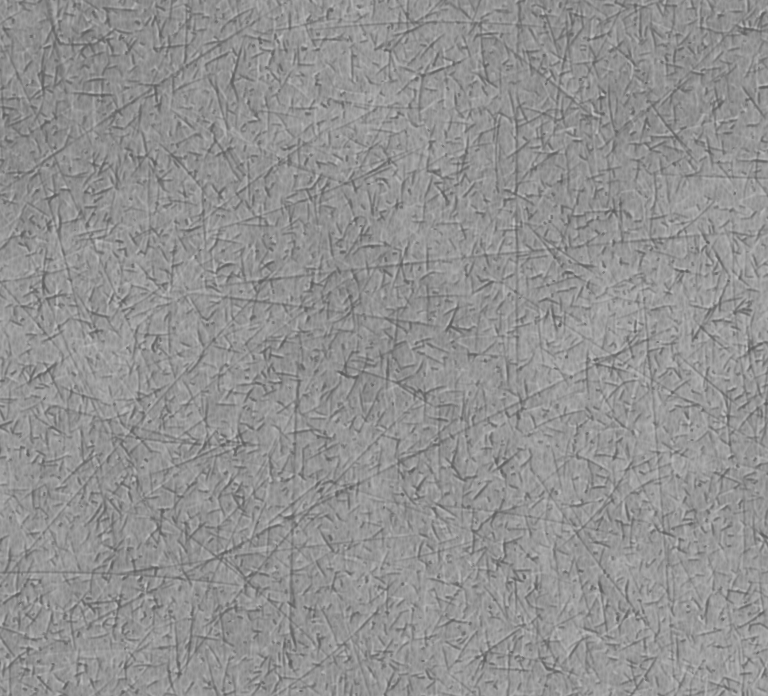
This texture is drawn by a Shadertoy shader. Its source:

```glsl
const float PI = 3.14159265;
const float METAL_GRAY = 0.597;
const float CONTRAST_LIMIT = 0.24;

vec4 hash4(vec2 p) {
    vec4 h = fract(p.xyxy * vec4(0.1031, 0.1030, 0.0973, 0.1099));
    h += dot(h, h.wzxy + 33.33);
    return fract((h.xxyz + h.yzzw) * h.zywx);
}

// Dark furrow with a bright burr along one side
float groove(float d, float width) {
    float w = max(width, 0.8 / iResolution.y);
    float furrow = d / w;
    float burr = furrow - 1.9;
    return 0.42 * exp(-burr * burr) - exp(-furrow * furrow);
}

// Slightly bent scratch centred on the origin, with tapered ends
float scratch(vec2 p, float angle, float halfLength, float bend, float width) {
    vec2 dir = vec2(cos(angle), sin(angle));
    vec2 q = vec2(dot(p, dir), dot(p, vec2(-dir.y, dir.x)));
    q.y += bend * q.x * q.x / halfLength;
    return groove(q.y, width) * (1.0 - smoothstep(0.4, 1.0, abs(q.x) / halfLength));
}

// One random scratch per grid cell; reach is the longest half length in cells,
// lightest is the lowest strength, where below zero gives bright scratches
float scratchLayer(vec2 p, float cells, float reach, float angle, float spread, float width, float lightest, float seed) {
    vec2 home = floor(p * cells);
    float sum = 0.0;
    for (int y = -1; y <= 1; y++) {
        for (int x = -1; x <= 1; x++) {
            vec2 cell = home + vec2(x, y);
            vec4 place = hash4(cell + seed * 17.0 + 11.0);
            vec4 shape = hash4(cell + seed * 29.0 + 157.0);
            vec2 centre = (cell + place.xy) / cells;
            float halfLength = mix(0.25, 1.0, shape.x * shape.x) * reach / cells;
            float strength = mix(lightest, 1.5, shape.y);
            float theta = angle + spread * (place.z - 0.5);
            sum += strength * scratch(p - centre, theta, halfLength, 0.3 * (shape.z - 0.5), width);
        }
    }
    return sum;
}

// Distance to the nearest random cell point
float cellular(vec2 p) {
    vec2 home = floor(p);
    float nearest = 2.0;
    for (int y = -1; y <= 1; y++) {
        for (int x = -1; x <= 1; x++) {
            vec2 cell = home + vec2(x, y);
            nearest = min(nearest, length(cell + hash4(cell + 71.0).xy - p));
        }
    }
    return nearest;
}

// Broad uneven sheen
float sheen(vec2 p) {
    return sin(p.x * 7.0 + 2.0 * sin(p.y * 5.0)) + sin(p.y * 9.0 - 3.0 * sin(p.x * 4.0 + 1.0));
}

// Faint strokes crossing much of the sheet
float longScratches(vec2 p, float aspect) {
    float sum = 0.0;
    for (int i = 0; i < 90; i++) {
        vec4 place = hash4(vec2(i, 23 + i * 3));
        vec4 shape = hash4(vec2(i * 5 + 9, 131));
        vec2 centre = place.xy * vec2(aspect, 1.0);
        float halfLength = mix(0.1, 0.5, shape.x * shape.x);
        float strength = mix(-0.6, 1.2, shape.y);
        sum += strength * scratch(p - centre, place.z * PI, halfLength, 0.25 * (shape.z - 0.5), 0.0018);
    }
    return sum;
}

// Main gouges, given as start and end, with uneven pressure
float gouges(vec2 p) {
    vec4 ends[9] = vec4[9](
        vec4(-0.20, -0.06, 1.25, 0.68), vec4(0.10, 0.57, 1.25, 0.69),
        vec4(0.20, 0.59, 0.70, 0.523), vec4(0.03, 0.43, 0.33, 0.35),
        vec4(0.41, -0.20, 0.43, 0.65), vec4(0.74, 0.30, 0.745, 1.20),
        vec4(0.58, 1.05, 0.92, 0.78), vec4(0.055, 1.06, 0.11, 0.79),
        vec4(-0.10, 0.66, 0.50, 1.06));
    float sum = 0.0;
    for (int i = 0; i < 9; i++) {
        vec2 span = ends[i].zw - ends[i].xy;
        vec2 centre = 0.5 * (ends[i].xy + ends[i].zw);
        float width = i == 7 ? 0.004 : 0.0021;
        float pressure = 0.75 + 0.25 * sin(dot(p, vec2(31.0, 23.0)) + float(i));
        sum += pressure * scratch(p - centre, atan(span.y, span.x), 0.5 * length(span), 0.015, width);
    }
    return sum;
}

void mainImage(out vec4 fragColor, in vec2 fragCoord) {
    vec2 p = fragCoord / iResolution.y;
    float aspect = iResolution.x / iResolution.y;

    // Worn patches and brushed grain
    float wear = cellular(p * vec2(15.0, 11.0) + 0.3 * sin(p.yx * 40.0)) - 0.48;
    float relief = 0.011 * sheen(p) + 0.02 * (p.x - p.y) + 0.05 * wear;
    relief += 0.05 * (cellular(p * vec2(60.0, 36.0) + 9.0) - 0.48);
    relief += 0.10 * (cellular(p * vec2(180.0, 100.0)) - 0.48);

    // Upright brush lines and crossing scratches, long to short
    float marks = 0.0;
    for (int i = 0; i < 2; i++) {
        float k = float(i);
        float seed = 1.0 + 10.0 * k;
        marks += 0.085 * scratchLayer(p, 20.0 - 7.0 * k, 1.0, 0.5 * PI, 0.3, 0.0018, -0.9, seed);
        marks += 0.085 * scratchLayer(p, 9.0 + 4.0 * k, 1.0, (0.25 + 0.2 * k) * PI, 2.4, 0.0018, -0.6, seed + 1.0);
        marks += 0.095 * scratchLayer(p, 19.0 + 5.0 * k, 1.0, 0.35 * PI, PI, 0.0018, -0.6, seed + 2.0);
        marks += 0.115 * scratchLayer(p, 32.0 + 6.0 * k, 0.9, 0.3 * PI, 2.6, 0.0019, -0.6, seed + 3.0);
        marks += 0.115 * scratchLayer(p, 46.0 + 7.0 * k, 0.75, 0.4 * PI, PI, 0.0019, -0.6, seed + 4.0);
    }
    relief += marks * (1.0 - 0.9 * wear);

    // Pits, strokes and gouges
    relief += 0.15 * scratchLayer(p, 27.0, 0.2, 0.0, PI, 0.0024, -0.1, 37.0);
    relief += 0.085 * longScratches(p, aspect) + 0.13 * gouges(p);

    float tone = METAL_GRAY + CONTRAST_LIMIT * tanh(relief / CONTRAST_LIMIT);
    fragColor = vec4(vec3(tone), 1.0);
}
```
